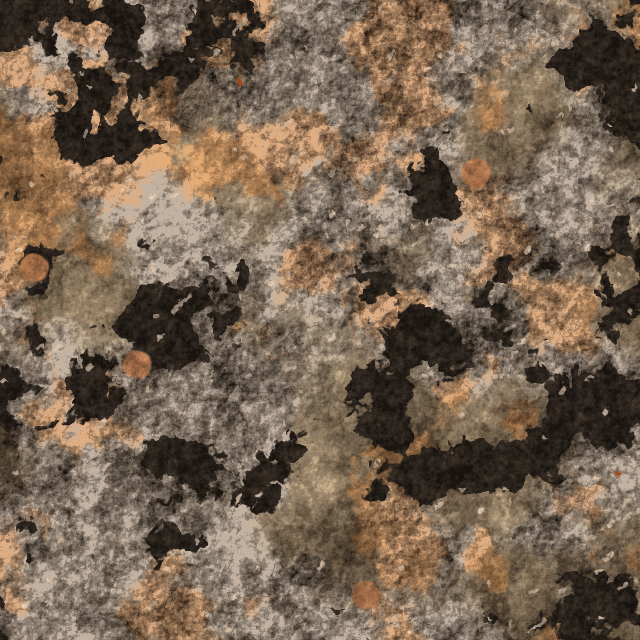
This texture is drawn by a Shadertoy shader. Its source:

```glsl
// Polished granite: ragged black mica in grey-brown quartz and peach feldspar.
#define MICA_SCALE 9.5
#define MICA_LEVEL 0.597
#define GRAIN_SCALE 24.0
#define CHIP_SCALE 62.0
#define GRIT_SCALE 135.0
#define WARP 0.045
#define RELIEF 0.55
#define BRIGHTNESS 0.475

const vec3 SOOT  = vec3(0.09, 0.07, 0.055);
const vec3 UMBER = vec3(0.30, 0.25, 0.20);
const vec3 TAUPE = vec3(0.43, 0.37, 0.31);
const vec3 STONE = vec3(0.56, 0.49, 0.42);
const vec3 CREAM = vec3(0.79, 0.70, 0.61);
const vec3 TAN   = vec3(0.66, 0.43, 0.28);
const vec3 RUST  = vec3(0.66, 0.27, 0.06);

vec2 hash2(vec2 p) {
    vec3 q = fract(p.xyx * vec3(0.1031, 0.1030, 0.0973));
    q += dot(q, q.yzx + 33.33);
    return fract((q.xx + q.yz) * q.zy);
}

float noise(vec2 p) {
    vec2 i = floor(p), f = fract(p);
    f = f * f * (3.0 - 2.0 * f);
    float low  = mix(hash2(i).x, hash2(i + vec2(1, 0)).x, f.x);
    float high = mix(hash2(i + vec2(0, 1)).x, hash2(i + vec2(1, 1)).x, f.x);
    return mix(low, high, f.y);
}

// Layered noise, centred on 0.5
float fbm(vec2 p, float gain) {
    float sum = 0.0, total = 0.0, amp = 1.0;
    for (int i = 0; i < 5; i++) {
        sum += amp * noise(p);
        total += amp;
        amp *= gain;
        p = mat2(1.6, 1.2, -1.2, 1.6) * p + 17.3;
    }
    return sum / total;
}

// Cellular noise: nearest distance, gap to the second nearest, two cell values
vec4 cell(vec2 p) {
    vec2 base = floor(p), id = base;
    float near = 9.0, next = 9.0;
    for (int y = -1; y <= 1; y++)
    for (int x = -1; x <= 1; x++) {
        vec2 c = base + vec2(x, y);
        float d = length(c + 0.15 + 0.7 * hash2(c) - p);
        if (d < near) { next = near; near = d; id = c; }
        else next = min(next, d);
    }
    return vec4(near, next - near, hash2(id + 71.0));
}

// Signed tone of a crystal facet, fading out at its borders
float facet(vec4 c, float border) {
    return (c.z - 0.5) * smoothstep(0.0, border, c.y);
}

vec3 stoneRamp(float t) {
    vec3 col = mix(SOOT, UMBER, smoothstep(0.02, 0.26, t));
    col = mix(col, TAUPE, smoothstep(0.24, 0.39, t));
    col = mix(col, STONE, smoothstep(0.37, 0.52, t));
    return mix(col, CREAM, smoothstep(0.50, 0.72, t));
}

void mainImage(out vec4 fragColor, in vec2 fragCoord) {
    vec2 uv = fragCoord / iResolution.y + 3.0;

    // Ragged distortion shared by all minerals
    vec2 warp = vec2(fbm(uv * 16.0, 0.65), fbm(uv * 16.0 + 40.0, 0.65)) - 0.5;
    vec2 p = uv + WARP * warp;

    // Crystal facets at three sizes
    vec4 grain = cell(p * GRAIN_SCALE);
    vec4 chip = cell((p + WARP * warp.yx) * CHIP_SCALE);
    vec4 grit = cell(uv * GRIT_SCALE);
    float fine = fbm(uv * 75.0, 0.75) - 0.5;
    float slope = fbm((uv + vec2(-0.003, 0.003)) * 45.0, 0.65) - fbm(uv * 45.0, 0.65);

    // Quiet brown quartz zones against coarse pale ones
    float quiet = smoothstep(0.52, 0.66, fbm(p * 4.5 + 90.0, 0.5));
    float rough = mix(1.1, 0.6, quiet);
    float tone = BRIGHTNESS - 0.08 * quiet + 0.62 * (fbm(p * 8.0 + 23.0, 0.55) - 0.5);
    tone += rough * (0.22 * facet(grain, 0.12) + 0.19 * facet(chip, 0.2)
          + 0.15 * facet(grit, 0.35) + 0.6 * fine + RELIEF * slope);
    tone -= 0.07 * rough * (1.0 - smoothstep(0.0, 0.12, chip.y)) * step(0.5, chip.w);

    // Peach feldspar with faint striations
    float peach = smoothstep(0.51, 0.61, fbm(p * 8.0 + 57.0, 0.55) + 0.07 * (grain.w - 0.5));
    float stripes = sin(dot(p, vec2(190.0, 330.0)) + 5.0 * grain.w + 30.0 * fine);
    tone += peach * (0.045 + 0.02 * stripes);
    vec3 col = stoneRamp(tone);
    col *= mix(vec3(0.97, 1.0, 1.04), vec3(1.10, 0.97, 0.84), peach);
    col *= mix(vec3(1.0), vec3(1.04, 0.99, 0.88), quiet);

    // Sparse smooth tan crystals and rust specks
    vec4 oval = cell((uv + 0.15 * WARP * warp) * 6.0);
    float tan_ = (1.0 - smoothstep(0.12, 0.15, oval.x)) * step(0.94, oval.w);
    col = mix(col, TAN * (1.0 + 0.9 * fine), 0.85 * tan_);
    vec4 speck = cell(p * 13.0);
    float rust = (1.0 - smoothstep(0.04, 0.11, speck.x)) * step(0.975, speck.w);
    col = mix(col, RUST, 0.8 * rust);

    // Black mica clusters with glinting grit
    float mica = fbm(p * MICA_SCALE + 5.0, 0.58) + 0.16 * (noise(uv * 3.2 + 8.0) - 0.5);
    mica += 0.035 * facet(chip, 0.2) + 0.05 * fine;
    float dark = smoothstep(MICA_LEVEL - 0.012, MICA_LEVEL + 0.014, mica);
    float glint = clamp(0.24 + 1.1 * fine + 0.28 * facet(grit, 0.35) + 0.4 * slope, 0.0, 1.0);
    col = mix(col, mix(SOOT, TAUPE, glint * 0.75), dark * (1.0 - tan_));

    // Small pale flecks, also across the mica
    float fleck = (1.0 - smoothstep(0.18, 0.38, chip.x)) * step(0.955, chip.w);
    col = mix(col, CREAM * (1.0 + fine), 0.75 * fleck * (1.0 - tan_));

    fragColor = vec4(clamp(col, 0.0, 1.0), 1.0);
}
```
